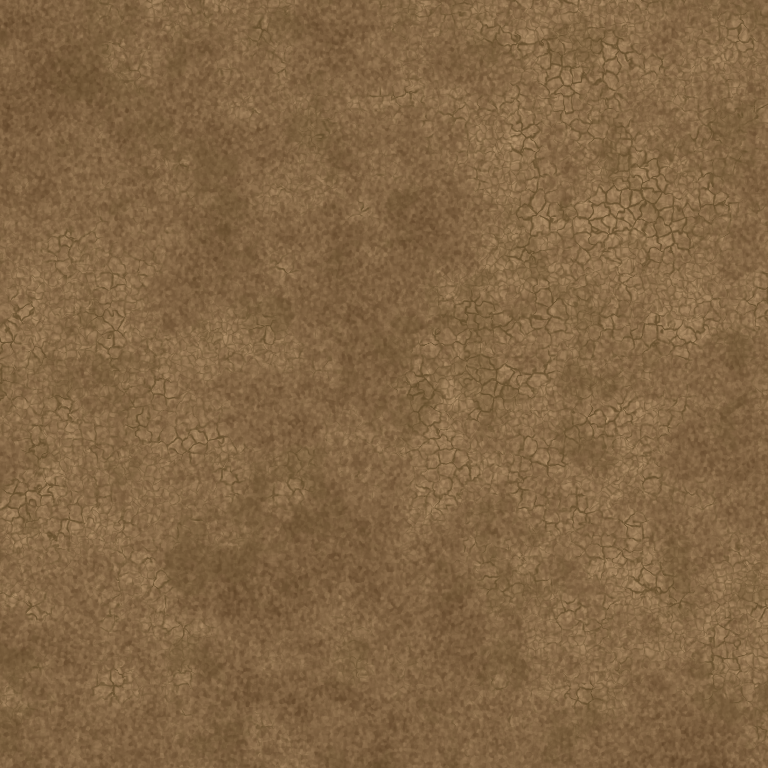
Give the GLSL for this texture, as a WebGL 1 fragment shader.

```glsl
precision highp float;

uniform vec2 u_resolution;

const vec3 UMBER = vec3(0.425, 0.315, 0.2);
const vec3 TAN = vec3(0.635, 0.51, 0.365);
const vec3 OLIVE = vec3(0.375, 0.29, 0.16);

vec3 hash3(vec2 cell) {
    vec3 q = vec3(dot(cell, vec2(127.1, 311.7)),
                  dot(cell, vec2(269.5, 183.3)),
                  dot(cell, vec2(419.2, 371.9)));
    return fract(sin(q) * 43758.545);
}

// Smooth cellular noise: random cell values blended by distance
float cellBlend(vec2 p) {
    vec2 base = floor(p);
    float total = 0.0;
    float weights = 0.0;
    for (int y = -1; y <= 1; y++) {
        for (int x = -1; x <= 1; x++) {
            vec2 cell = base + vec2(float(x), float(y));
            vec3 seed = hash3(cell);
            vec2 toSeed = cell + seed.xy - p;
            float weight = exp(-6.0 * dot(toSeed, toSeed));
            total += weight * seed.z;
            weights += weight;
        }
    }
    return total / weights;
}

// Octaves of cellular noise, centred on zero
float cloud(vec2 p, float gain) {
    float total = 0.0;
    float amplitude = 1.0;
    float range = 0.0;
    for (int i = 0; i < 5; i++) {
        total += amplitude * (cellBlend(p) - 0.5);
        range += amplitude;
        amplitude *= gain;
        p = mat2(1.6, 1.2, -1.2, 1.6) * p + 7.3;
    }
    return total / range;
}

// Distance to the border between the two nearest cells
float borderDistance(vec2 p) {
    vec2 base = floor(p);
    vec2 nearest = vec2(8.0);
    vec2 second = vec2(8.0);
    for (int y = -1; y <= 1; y++) {
        for (int x = -1; x <= 1; x++) {
            vec2 cell = base + vec2(float(x), float(y));
            vec2 toSeed = cell + 0.1 + 0.8 * hash3(cell).xy - p;
            float d = dot(toSeed, toSeed);
            if (d < dot(nearest, nearest)) {
                second = nearest;
                nearest = toSeed;
            } else if (d < dot(second, second)) {
                second = toSeed;
            }
        }
    }
    return dot(0.5 * (nearest + second), normalize(second - nearest));
}

float crackLine(vec2 p, float width) {
    return 1.0 - smoothstep(0.0, width, borderDistance(p));
}

void main() {
    vec2 p = gl_FragCoord.xy / u_resolution.y;

    // Broad patches, mottling and worn areas
    float broad = cloud(p * 3.6 + 2.7, 0.55);
    float mottle = cloud(p * 15.0 + 31.0, 0.8);
    float wear = smoothstep(-0.13, 0.15, broad * 0.7 + mottle * 0.7);
    float stain = smoothstep(0.03, 0.2, cloud(p * 14.0 + 57.0, 0.75));

    // Broken crackle at two sizes
    vec2 warp = vec2(cellBlend(p * 110.0), cellBlend(p * 110.0 + 19.0)) - 0.5;
    float breakup = smoothstep(0.2, 0.75, cellBlend(p * 30.0 + 83.0));
    float coarse = crackLine(p * 56.0 + warp * 0.5, 0.15);
    float fine = crackLine(p * 105.0 + warp * 0.9 + 41.0, 0.24);
    float cracks = coarse * wear * mix(0.15, 0.75, breakup)
                 + fine * mix(0.16, 0.38, wear) * (1.0 - 0.5 * breakup);

    // Fibrous grain
    float grain = cellBlend(p * 240.0 + 11.0) - 0.5;
    float fibre = cellBlend(p * vec2(250.0, 150.0) + 67.0) - 0.5;

    float tone = 0.52 + broad * 0.65 + mottle * 0.75 + wear * 0.19
               + grain * 0.52 + fibre * 0.34;
    vec3 color = mix(UMBER, TAN, tone);
    color = mix(color, OLIVE, stain * 0.3);
    color = mix(color, OLIVE, min(cracks, 0.8));
    gl_FragColor = vec4(color, 1.0);
}
```
